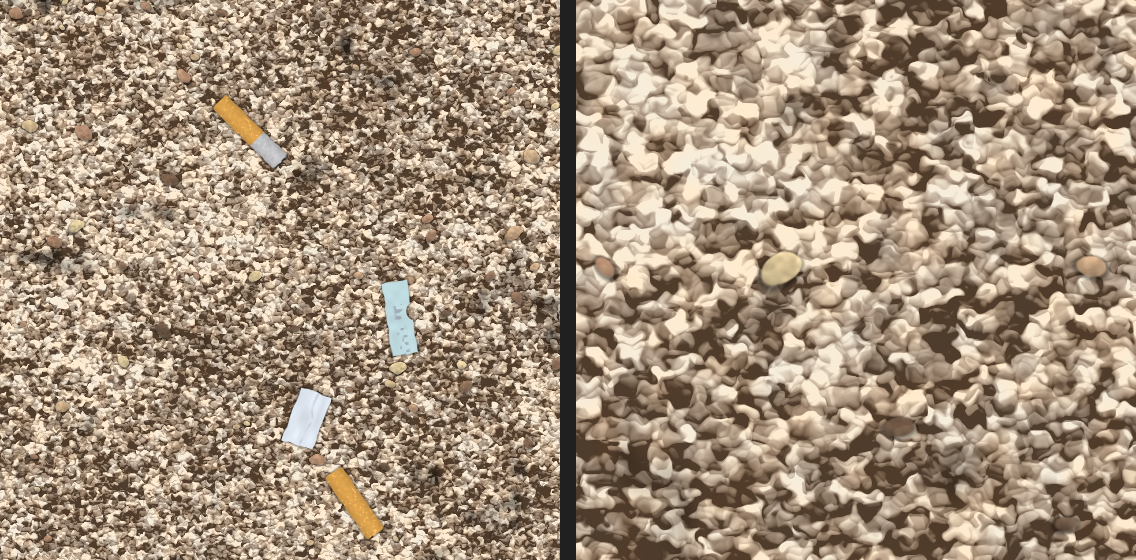
Left: the whole. Right: its middle third, enlarged.
Write a three.js fragment shader that draws this texture.

```glsl
#define GRAIN_SCALE vec2(98.0, 122.0)
#define FINE_SCALE vec2(175.0, 205.0)
#define GRAIN_SHARPNESS 15.0
#define CONTRAST 1.08
#define PEBBLE_COUNT 60
#define EDGE 0.0013

varying vec2 vUv;

const vec3 SOIL = vec3(0.31, 0.235, 0.17);
const vec3 BROWN = vec3(0.52, 0.44, 0.36);
const vec3 TAN = vec3(0.67, 0.59, 0.51);
const vec3 SAND = vec3(0.82, 0.75, 0.66);
const vec3 CREAM = vec3(0.98, 0.93, 0.84);
const vec3 FILTER = vec3(0.84, 0.62, 0.30);
const vec3 ASH_PAPER = vec3(0.76, 0.76, 0.77);
const vec3 PAPER = vec3(0.87, 0.90, 0.94);
const vec3 FOIL = vec3(0.74, 0.85, 0.87);
const vec3 INK = vec3(0.56, 0.53, 0.62);

vec2 hash2(vec2 p) {
  vec3 q = fract(vec3(p.xyx) * vec3(0.1031, 0.1030, 0.0973));
  q += dot(q, q.yzx + 33.33);
  return fract((q.xx + q.yz) * q.zy);
}

float noise(vec2 p) {
  vec2 i = floor(p), f = fract(p);
  f = f * f * (3.0 - 2.0 * f);
  vec2 e = vec2(1.0, 0.0);
  return mix(mix(hash2(i).x, hash2(i + e).x, f.x),
             mix(hash2(i + e.yx).x, hash2(i + e.xx).x, f.x), f.y);
}

// Soft cellular grains: random tone, lit from above, dark in the gaps
float grains(vec2 p) {
  vec2 cell = floor(p), f = fract(p);
  float tone = 0.0, total = 0.0;
  for (int y = -1; y <= 1; y++) {
    for (int x = -1; x <= 1; x++) {
      vec2 g = vec2(float(x), float(y));
      vec2 r = g + hash2(cell + g) - f;
      vec2 look = hash2(cell + g + 71.0);
      float w = exp(-GRAIN_SHARPNESS * length(r) * mix(0.85, 1.2, look.y));
      tone += w * (look.x - 0.3 * r.y);
      total += w;
    }
  }
  float gap = -log(total) / GRAIN_SHARPNESS;
  return tone / total - 0.6 * max(gap - 0.4, 0.0);
}

vec3 sandRamp(float t) {
  vec3 c = mix(SOIL, BROWN, clamp((t - 0.02) / 0.18, 0.0, 1.0));
  c = mix(c, TAN, clamp((t - 0.20) / 0.23, 0.0, 1.0));
  c = mix(c, SAND, clamp((t - 0.43) / 0.22, 0.0, 1.0));
  return mix(c, CREAM, clamp((t - 0.65) / 0.20, 0.0, 1.0));
}

vec3 ground(vec2 uv) {
  vec2 warp = vec2(noise(uv * 150.0), noise(uv * 150.0 + 40.0)) - 0.5;
  float coarse = grains(uv * GRAIN_SCALE + warp * 0.9);
  float fine = grains(uv * FINE_SCALE + warp + 300.0);
  float patches = 0.6 * noise(uv * 7.0 + 3.0) + 0.4 * noise(uv * 23.0);
  float tone = 0.9 * (coarse - 0.5) + 0.5 * (fine - 0.5) + 0.45 * (patches - 0.5);
  vec3 c = sandRamp(0.51 + CONTRAST * tone);
  vec3 tint = mix(vec3(1.03, 0.99, 0.95), vec3(0.98, 1.0, 1.03), noise(uv * 60.0 + 9.0));
  float damp = smoothstep(0.74, 0.95, noise(uv * 13.0 + 21.0) * 0.8 + 0.2 * noise(uv * 50.0));
  return c * tint * (1.0 - 0.5 * damp);
}

vec3 addPebbles(vec3 c, vec2 uv) {
  for (int i = 0; i < PEBBLE_COUNT; i++) {
    float id = float(i);
    vec2 look = hash2(vec2(id, 17.0));
    vec2 shape = hash2(vec2(id, 53.0));
    float angle = (shape.x - 0.5) * 1.8;
    vec2 d = uv - hash2(vec2(id, 5.0));
    vec2 q = vec2(cos(angle) * d.x + sin(angle) * d.y, cos(angle) * d.y - sin(angle) * d.x);
    float radius = mix(0.006, 0.017, shape.y * shape.y);
    float dist = length(q * vec2(1.0, 1.5)) - radius * (0.75 + 0.5 * noise(uv * 90.0 + id));
    vec3 stone = mix(vec3(0.42, 0.33, 0.26), vec3(0.75, 0.58, 0.46), smoothstep(0.1, 0.5, look.x));
    stone = mix(stone, vec3(0.92, 0.83, 0.64), smoothstep(0.5, 0.9, look.x));
    stone *= 0.98 + 0.2 * d.y / radius + 0.25 * (noise(uv * 240.0) - 0.5);
    c *= 1.0 - 0.4 * (1.0 - smoothstep(0.0, 0.004, dist + 0.15 * d.y));
    c = mix(c, stone, 0.88 * (1.0 - smoothstep(-EDGE, EDGE, dist)));
  }
  return c;
}

// Local frame: x across and y along the given axis
vec2 toLocal(vec2 uv, vec2 centre, vec2 axis) {
  vec2 d = uv - centre, a = normalize(axis);
  return vec2(d.x * a.y - d.y * a.x, dot(d, a));
}

float box(vec2 p, vec2 size) {
  vec2 d = abs(p) - size;
  return length(max(d, 0.0)) + min(max(d.x, d.y), 0.0);
}

vec3 lay(vec3 base, vec3 top, float dist) {
  base *= 1.0 - 0.35 * (1.0 - smoothstep(0.0, 0.005, dist));
  return mix(base, top, 1.0 - smoothstep(-EDGE, EDGE, dist));
}

// Butt running along y; split is where the filter ends
vec3 addButt(vec3 c, vec2 p, vec2 size, float split) {
  float speck = noise(p * 260.0);
  vec3 top = FILTER * (0.97 + 0.08 * speck) + 0.12 * smoothstep(0.8, 0.95, speck);
  top = mix(top, ASH_PAPER * (0.94 + 0.1 * speck), smoothstep(-EDGE, EDGE, p.y - split));
  top *= 1.04 - 0.16 * pow(abs(p.x) / size.x, 2.0);
  float burnt = smoothstep(0.0, 0.004, p.y - size.y + 0.004 + 0.004 * (speck - 0.5));
  top = mix(top, vec3(0.2, 0.18, 0.16), burnt * step(split, size.y));
  float dist = box(p, size - 0.004) - 0.004 + 0.002 * (noise(p * 110.0) - 0.5);
  return lay(c, top, dist);
}

void main() {
  vec2 uv = vUv;
  vec3 c = addPebbles(ground(uv), uv);
  float ragged = 0.004 * (noise(uv * 85.0) - 0.5);

  // Two butts
  c = addButt(c, toLocal(uv, vec2(0.447, 0.764), vec2(0.105, -0.103)), vec2(0.0175, 0.078), 0.017);
  c = addButt(c, toLocal(uv, vec2(0.633, 0.102), vec2(0.072, -0.103)), vec2(0.0185, 0.067), 1.0);

  // Creased paper scrap
  vec2 p = toLocal(uv, vec2(0.548, 0.252), vec2(0.335, 0.942));
  float crease = 1.0 - smoothstep(0.0, 0.004, abs(p.x - 0.006 + 0.01 * (noise(p * 45.0) - 0.5)));
  vec3 sheet = PAPER * (0.95 + 0.1 * noise(p * vec2(110.0, 30.0)));
  sheet = mix(sheet, INK, 0.45 * crease * noise(p * 120.0 + 8.0));
  c = lay(c, sheet, box(p, vec2(0.029, 0.050)) + ragged);

  // Torn foil strip with a notch and smudges
  p = toLocal(uv, vec2(0.714, 0.432), vec2(-0.157, 0.988));
  float notch = 0.017 - length(p - vec2(0.030, 0.008));
  float smudge = smoothstep(0.58, 0.75, noise(p * 150.0 + 30.0)) * (1.0 - smoothstep(0.004, 0.012, abs(p.x)));
  vec3 strip = mix(FOIL * (0.97 + 0.07 * noise(p * 70.0)), INK, 0.6 * smudge * step(p.y, 0.025));
  c = lay(c, strip, max(box(p, vec2(0.023, 0.066)) + ragged, notch));

  gl_FragColor = vec4(c, 1.0);
}
```
